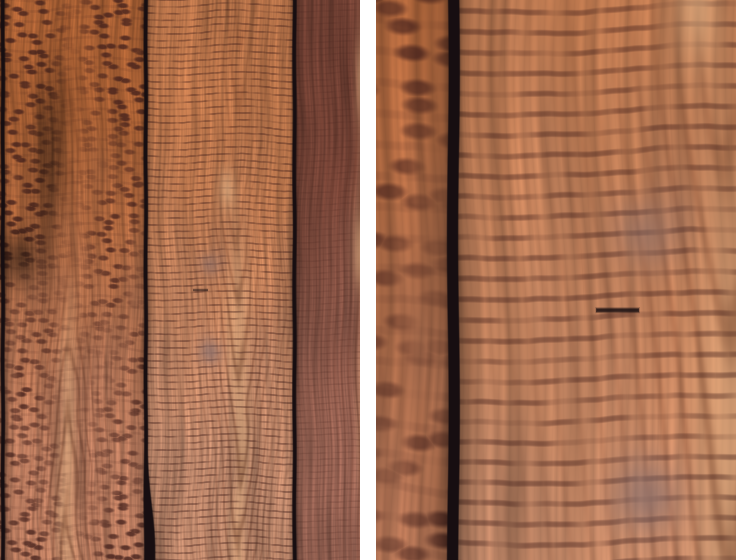
Left, the full canvas; right, a detail of the centre.
Reproduce this texture procedurally as a WebGL 2 fragment shader.

```glsl
#version 300 es
precision highp float;
// Weathered brown planks: dark seams, arched grain, saw marks, stains and a small crack.
uniform vec2 u_resolution;
out vec4 outColor;

const float TAU = 6.2831853;
const vec3 SEAM_COLOR = vec3(0.09, 0.055, 0.065);
const vec3 MARK_COLOR = vec3(0.27, 0.13, 0.11);
const vec3 PALE_WOOD = vec3(0.86, 0.67, 0.50);
const vec3 STAIN_COLOR = vec3(0.50, 0.42, 0.43);
const float SEAM_HALF_WIDTH = 0.0052;

// One entry per plank, left to right.
const vec3 TONE_TOP[3] = vec3[3](vec3(0.65, 0.37, 0.20), vec3(0.70, 0.44, 0.28), vec3(0.44, 0.25, 0.20));
const vec3 TONE_BOTTOM[3] = vec3[3](vec3(0.72, 0.48, 0.37), vec3(0.74, 0.53, 0.42), vec3(0.58, 0.38, 0.32));
const float HEART_X[3] = float[3](0.188, 0.662, 1.03);
const float HEART_TOP[3] = float[3](0.58, 0.72, 1.10);
const float ARCH_SLOPE[3] = float[3](42.0, -50.0, 5.0);
const float SAW_ROWS[3] = float[3](54.0, 82.0, 90.0);
const float SAW_DEPTH[3] = float[3](0.12, 0.42, 0.16);

vec2 hash2(vec2 p) {
  vec3 q = fract(p.xyx * vec3(0.1031, 0.1030, 0.0973));
  q += dot(q, q.yzx + 33.33);
  return fract((q.xx + q.yz) * q.zy);
}

// Cellular noise: distance to the nearest scattered point.
float cells(vec2 p) {
  vec2 base = floor(p);
  float nearest = 2.0;
  for (int y = -1; y <= 1; y++)
    for (int x = -1; x <= 1; x++) {
      vec2 cell = base + vec2(x, y);
      nearest = min(nearest, length(cell + hash2(cell) - p));
    }
  return nearest;
}

// Slow variation from layered sines, about -1 to 1.
float waves(vec2 p) {
  float sum = 0.0, amp = 0.5;
  for (int i = 0; i < 4; i++) {
    sum += amp * sin(p.x + 1.7 * sin(p.y)) * cos(p.y - 0.6 * p.x);
    p = mat2(1.5, 1.1, -1.1, 1.5) * p + 2.3;
    amp *= 0.6;
  }
  return sum;
}

float seamX(float i) { return 0.008 + 0.397 * i + 0.008 * i * (i - 1.0); }

float blob(vec2 p, vec2 center, vec2 radius) {
  vec2 d = (p - center) / radius;
  return exp(-dot(d, d));
}

void main() {
  vec2 uv = gl_FragCoord.xy / u_resolution;
  float pixel = 1.0 / u_resolution.x;
  int id = uv.x < seamX(1.0) ? 0 : (uv.x < seamX(2.0) ? 1 : 2);
  float plank = float(id);
  vec2 shift = vec2(17.0, 31.0) * plank;

  // Base tone with long fibres
  float slow = waves(uv * vec2(14.0, 7.0) + shift);
  float bend = 0.006 * sin(uv.y * 9.0 + plank * 2.0) + 0.003 * sin(uv.y * 23.0);
  vec2 grainUv = vec2(uv.x + bend, uv.y);
  float fibre = cells(grainUv * vec2(130.0, 5.0) + shift);
  float streak = cells(grainUv * vec2(42.0, 1.6) + shift);
  vec3 color = mix(TONE_BOTTOM[id], TONE_TOP[id], smoothstep(0.1, 0.85, uv.y + 0.1 * slow));
  color *= 1.0 + 0.10 * slow + 0.24 * (0.45 - fibre) + 0.26 * (0.45 - streak);

  // Pale heartwood and arched growth rings
  float dx = grainUv.x - HEART_X[id] + 0.010 * slow;
  float reach = smoothstep(HEART_TOP[id], HEART_TOP[id] - 0.35, uv.y);
  float heart = exp(-pow(dx / (0.026 + 0.012 * slow), 2.0)) * reach;
  color = mix(color, PALE_WOOD, 0.60 * heart);
  float phase = 330.0 * sqrt(dx * dx + 0.0002) + ARCH_SLOPE[id] * uv.y + 3.0 * slow;
  float ring = pow(0.5 + 0.5 * sin(phase), 3.0);
  float ringFade = exp(-abs(dx) * 9.0) * (0.35 + 0.65 * reach);
  color *= 1.0 - 0.27 * ring * ringFade * vec3(0.8, 1.0, 1.1);

  // Saw rows, broken up by the fibres
  float rowPhase = uv.y * SAW_ROWS[id] + 0.22 * sin(uv.x * 17.0) + 0.18 * slow;
  float row = smoothstep(0.35, 1.0, sin(TAU * rowPhase));
  float broken = smoothstep(0.75, 0.25, cells(vec2(uv.x * 28.0, floor(rowPhase) * 1.7) + shift));
  color = mix(color, MARK_COLOR, SAW_DEPTH[id] * row * (0.3 + 0.7 * broken));

  // Short burnt dashes on the left plank, denser near the top
  if (id == 0) {
    float dash = cells(vec2(uv.x * 21.0, (uv.y + 0.03 * uv.x) * 66.0));
    float clear = 1.0 - 0.85 * exp(-pow((uv.x - 0.20) / 0.045, 2.0));
    float patches = clamp(0.62 + 0.8 * slow + 0.3 * uv.y, 0.15, 1.0);
    color = mix(color, MARK_COLOR, 0.78 * smoothstep(0.42, 0.16, dash) * clear * patches);
    color *= 1.0 - 0.40 * blob(uv, vec2(0.14, 0.72), vec2(0.05, 0.16));
    color *= 1.0 - 0.45 * blob(uv, vec2(0.05, 0.54), vec2(0.06, 0.05));
  }

  // Pale knots, grey stains and a crack
  vec2 wobble = uv + vec2(0.006, 0.012) * slow;
  float pale = blob(wobble, vec2(0.63, 0.66), vec2(0.022, 0.035));
  pale += blob(wobble, vec2(1.0, 0.55), vec2(0.022, 0.07)) + 0.8 * blob(wobble, vec2(1.0, 0.85), vec2(0.015, 0.08));
  color = mix(color, PALE_WOOD, min(0.65 * pale, 0.8));
  float stain = blob(wobble, vec2(0.585, 0.375), vec2(0.03, 0.022)) + 0.7 * blob(wobble, vec2(0.585, 0.53), vec2(0.03, 0.02));
  color = mix(color, STAIN_COLOR, 0.6 * min(stain, 1.0));
  vec2 crack = abs(uv - vec2(0.557, 0.482)) - vec2(0.020, 0.0013);
  color = mix(color, SEAM_COLOR, 0.85 * smoothstep(pixel, -pixel, max(crack.x, crack.y)));

  // Seams with shaded edges; the middle one splits open near the bottom
  for (int i = 0; i < 3; i++) {
    float offset = uv.x - seamX(float(i)) - 0.0008 * sin(uv.y * 31.0 + float(i));
    float split = i == 1 ? 0.020 * smoothstep(0.20, 0.02, uv.y) * step(0.0, offset) : 0.0;
    float d = abs(offset) - SEAM_HALF_WIDTH - split;
    color *= 1.0 - 0.35 * exp(-max(d, 0.0) * 130.0);
    color = mix(color, SEAM_COLOR, smoothstep(pixel, -pixel, d));
  }
  outColor = vec4(clamp(color, 0.0, 1.0), 1.0);
}
```
